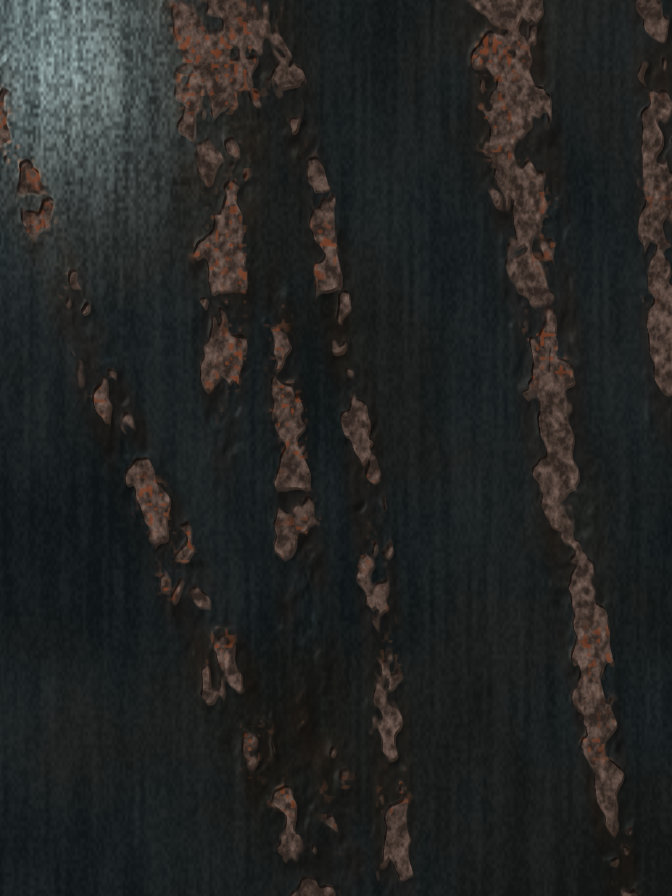
A Shadertoy shader for this texture:

```glsl
// Dark, brushed paint worn away in long leaning streaks that bare pitted rust.
// Curved streak envelopes are broken up by stretched noise; a small offset of
// the same mask gives the flake edges relief, and a cool sheen lights one corner.

const vec3 PAINT_DARK  = vec3(0.070, 0.082, 0.078);
const vec3 PAINT_LIGHT = vec3(0.165, 0.172, 0.165);
const vec3 SHEEN       = vec3(0.350, 0.400, 0.400);
const vec3 STAIN       = vec3(0.125, 0.085, 0.060);
const vec3 RUST_DARK   = vec3(0.190, 0.150, 0.130);
const vec3 RUST_LIGHT  = vec3(0.420, 0.345, 0.310);
const vec3 EMBER       = vec3(0.480, 0.240, 0.140);

const vec2  FLAKE_SCALE = vec2(62.0, 36.0);
const vec2  GRAIN_SCALE = vec2(170.0, 9.0);
const vec2  LIGHT_STEP  = vec2(-0.0022, 0.0030);
const float EDGE_SOFT   = 0.07;
const vec2  SHEEN_POS   = vec2(0.07, 0.94);
const vec2  SHEEN_SIZE  = vec2(0.125, 0.17);

// Streak paths: x at top, x at bottom, y of top, y of bottom (canvas heights).
const int STREAKS = 6;
const vec4 PATH[STREAKS] = vec4[STREAKS](
    vec4(0.00, 0.37, 0.87, 0.00), vec4(0.24, 0.25, 1.05, 0.54),
    vec4(0.30, 0.44, 1.00, 0.00), vec4(0.31, 0.37, 0.65, 0.00),
    vec4(0.56, 0.705, 1.00, -0.05), vec4(0.73, 0.745, 1.05, 0.56));
// Streak shapes: sideways bend, width at top, width at bottom, exposure.
const vec4 SHAPE[STREAKS] = vec4[STREAKS](
    vec4(-0.016, 0.022, 0.040, -0.04), vec4(0.0, 0.058, 0.018, 0.22),
    vec4(0.033, 0.020, 0.022, -0.10), vec4(0.0, 0.018, 0.042, -0.12),
    vec4(-0.005, 0.040, 0.014, 0.30), vec4(0.0, 0.020, 0.022, 0.20));

float hash(vec2 p) {
    vec3 q = fract(p.xyx * 0.1031);
    q += dot(q, q.yzx + 33.33);
    return fract((q.x + q.y) * q.z);
}

float noise(vec2 p) {
    vec2 i = floor(p), f = fract(p);
    f = f * f * (3.0 - 2.0 * f);
    return mix(mix(hash(i), hash(i + vec2(1, 0)), f.x),
               mix(hash(i + vec2(0, 1)), hash(i + vec2(1, 1)), f.x), f.y);
}

float fbm(vec2 p) {
    float sum = 0.0, amp = 0.5;
    for (int i = 0; i < 4; i++) {
        sum += amp * noise(p);
        p = mat2(1.6, 1.2, -1.2, 1.6) * p + 17.3;
        amp *= 0.5;
    }
    return sum / 0.9375;
}

// How strongly the nearest streak wears through the paint.
float wear(vec2 p) {
    float best = -3.0;
    for (int i = 0; i < STREAKS; i++) {
        vec4 path = PATH[i], shape = SHAPE[i];
        float t = clamp((path.z - p.y) / (path.z - path.w), 0.0, 1.0);
        float center = mix(path.x, path.y, t) + 4.0 * shape.x * t * (1.0 - t);
        float d = (p.x - center) / mix(shape.y, shape.z, t);
        float beyond = max(0.0, max(p.y - path.z, path.w - p.y));
        best = max(best, shape.w - 0.6 * d * d - 12.0 * beyond);
    }
    return best;
}

// Irregular upright flakes, centred on zero.
float flakes(vec2 p) {
    p += 0.012 * (vec2(noise(p * 45.0), noise(p * 45.0 + 31.7)) - 0.5);
    return 1.15 * (noise(p * FLAKE_SCALE) - 0.5)
         + 0.95 * (noise(p * FLAKE_SCALE * 0.36 + 9.1) - 0.5)
         + 0.50 * (noise(p * FLAKE_SCALE * 2.3 + 4.7) - 0.5);
}

void mainImage(out vec4 fragColor, in vec2 fragCoord) {
    vec2 p = fragCoord / iResolution.y;
    float worn = wear(p);
    float level = worn + flakes(p);
    float levelToLight = worn + flakes(p + LIGHT_STEP);
    float bare = smoothstep(-EDGE_SOFT, EDGE_SOFT, level);
    float bareToLight = smoothstep(-EDGE_SOFT, EDGE_SOFT, levelToLight);

    // Brushed paint with upright grain and cloudy tone
    float grain = noise(p * GRAIN_SCALE) - 0.5;
    float speck = noise(p * vec2(340.0, 210.0)) - 0.5;
    float cloud = fbm(p * vec2(9.0, 5.0) + 3.0);
    float tone = 0.36 + 0.9 * (cloud - 0.5) + 0.25 * (p.y - 0.5)
               + 0.38 * grain + 0.40 * speck;
    vec3 color = mix(PAINT_DARK, PAINT_LIGHT, clamp(tone, 0.0, 1.2));
    color += vec3(-0.012, 0.0, 0.010) * smoothstep(0.4, 0.65, fbm(p * 5.0 + 40.0));

    // Brown stain and raised blisters beside the streaks
    float nearStreak = smoothstep(-1.4, -0.1, worn);
    color = mix(color, STAIN, 0.55 * nearStreak * noise(p * vec2(50.0, 25.0) + 8.0));
    vec2 fromSheen = (p - SHEEN_POS) / SHEEN_SIZE;
    float sheen = exp(-dot(fromSheen, fromSheen));
    float slope = clamp((levelToLight - level) * 3.0, -1.0, 1.0);
    color *= 1.0 - 0.35 * nearStreak * slope;
    color += SHEEN * sheen * (0.72 + 0.8 * (cloud - 0.5) + 0.4 * grain + 0.7 * speck);
    color += SHEEN * nearStreak * smoothstep(0.45, 1.0, -slope) * (0.10 + sheen);

    // Pitted rust with glowing grains
    float pits = fbm(p * vec2(150.0, 120.0));
    float rustTone = clamp(0.42 + 1.9 * (pits - 0.5) + 0.35 * speck, 0.0, 1.2);
    vec3 rust = mix(RUST_DARK, RUST_LIGHT, rustTone);
    float ember = smoothstep(0.62, 0.85, noise(p * 190.0 + 5.0))
                * smoothstep(0.45, 0.75, noise(p * 18.0 + 60.0));
    rust = mix(rust, EMBER, 0.7 * ember);
    color = mix(color, rust, bare);

    // Lit and shaded flake rims
    float rim = bare - bareToLight;
    color *= 1.0 - 0.60 * max(rim, 0.0);
    color += (0.16 * RUST_LIGHT + 0.12 * EMBER) * max(-rim, 0.0);
    color += EMBER * 0.35 * ember * nearStreak * (1.0 - bare) * smoothstep(-0.5, 0.0, level);

    fragColor = vec4(clamp(color, 0.0, 1.0), 1.0);
}
```
